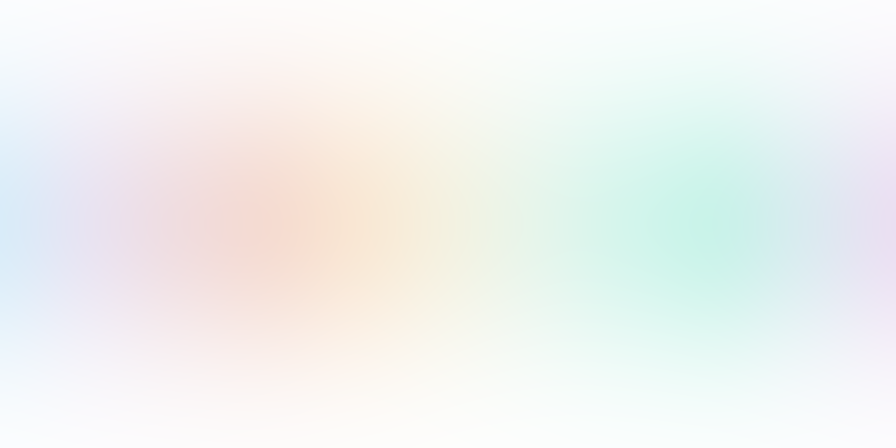
Give the GLSL for this background, as a Shadertoy shader.

```glsl
// Soft pastel wash: a horizontal run of blue, pink, peach, cream and mint
// that fades to white above and below. Evenly spaced colour stops are joined
// by a smooth spline, then blended with white by a Gaussian in height.

const vec3 PAPER = vec3(0.995, 0.996, 0.997);
const float BAND_CENTRE = 0.5;   // height of the strongest colour
const float BAND_SPREAD = 0.32;  // Gaussian radius of the vertical fade

// Pastel stops from the left edge to the right edge
const int STOP_COUNT = 11;
const vec3 STOPS[STOP_COUNT] = vec3[STOP_COUNT](
    vec3(0.85, 0.925, 0.975),  // sky
    vec3(0.91, 0.89, 0.945),   // lavender
    vec3(0.94, 0.865, 0.875),  // pink
    vec3(0.96, 0.86, 0.82),    // peach
    vec3(0.975, 0.905, 0.83),  // apricot
    vec3(0.955, 0.945, 0.88),  // cream
    vec3(0.90, 0.96, 0.92),    // pale mint
    vec3(0.83, 0.96, 0.925),   // light mint
    vec3(0.79, 0.95, 0.915),   // mint
    vec3(0.855, 0.92, 0.94),   // mist
    vec3(0.92, 0.875, 0.95)    // lilac
);

vec3 stopAt(int index) {
    return STOPS[clamp(index, 0, STOP_COUNT - 1)];
}

// Catmull-Rom spline through the stops, with x from 0 to 1
vec3 pastelRamp(float x) {
    float position = clamp(x, 0.0, 1.0) * float(STOP_COUNT - 1);
    int i = min(int(position), STOP_COUNT - 2);
    float t = position - float(i);
    vec3 a = stopAt(i - 1);
    vec3 b = stopAt(i);
    vec3 c = stopAt(i + 1);
    vec3 d = stopAt(i + 2);
    vec3 slope = c - a;
    vec3 bend = 2.0 * a - 5.0 * b + 4.0 * c - d;
    vec3 twist = 3.0 * (b - c) + d - a;
    return b + 0.5 * t * (slope + t * (bend + t * twist));
}

void mainImage(out vec4 fragColor, in vec2 fragCoord) {
    vec2 uv = fragCoord / iResolution.xy;

    // Vertical fade from full colour to paper white
    float offset = (uv.y - BAND_CENTRE) / BAND_SPREAD;
    float strength = exp(-offset * offset);

    fragColor = vec4(mix(PAPER, pastelRamp(uv.x), strength), 1.0);
}
```
